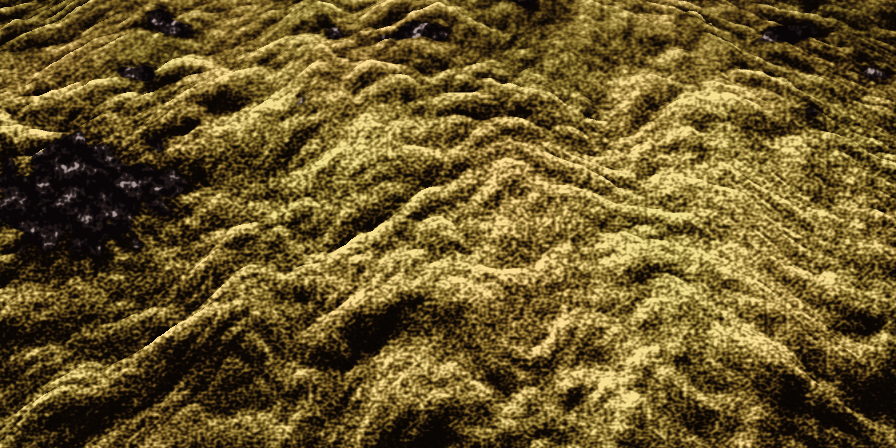
Reproduce this texture procedurally as a Shadertoy shader.

```glsl
// Backlit hills of yellow-green moss folded over dark lava rock.
#define HORIZON 1.9       // screen height of the vanishing line
#define EYE 1.9           // camera height above the ground
#define FOLD_SCALE 3.0    // frequency of the largest folds
#define FOLD_HEIGHT 0.093 // height of the folds
#define SWELL 0.15        // height of the broad hills
#define BEND 0.24         // how far folds droop to both sides
#define CONTRAST 1.65     // strength of slope lighting
#define GRAIN 1.35        // strength of the moss fuzz
#define GRAIN_SCALE 74.0  // frequency of the moss fuzz
#define EXPOSURE -0.36    // overall brightness shift

vec2 gradientAt(vec2 cell) {
    vec3 k = fract(cell.xyx * vec3(0.1031, 0.1030, 0.0973));
    k += dot(k, k.yzx + 33.33);
    float angle = 6.2832 * fract((k.x + k.y) * k.z);
    return vec2(cos(angle), sin(angle));
}

float noise(vec2 p) {
    vec2 i = floor(p), f = p - i;
    vec2 u = f * f * f * (f * (f * 6.0 - 15.0) + 10.0);
    vec2 o = vec2(0.0, 1.0);
    float low = mix(dot(gradientAt(i), f), dot(gradientAt(i + o.yx), f - o.yx), u.x);
    float high = mix(dot(gradientAt(i + o), f - o), dot(gradientAt(i + 1.0), f - 1.0), u.x);
    return mix(low, high, u.y);
}

// Puffy folds with creased valleys on top of broad swells
float ground(vec2 w, int octaves) {
    float h = SWELL * noise(w * 0.9 + 3.7);
    w.y += BEND * sqrt((w.x - 0.2) * (w.x - 0.2) + 0.1) + 0.12 * noise(w * 2.6 + 31.0);
    vec2 q = w * vec2(1.0, 2.1) * FOLD_SCALE + 17.3;
    float amp = FOLD_HEIGHT;
    for (int i = 0; i < octaves; i++) {
        float n = noise(q);
        h += amp * sqrt(n * n + 0.01);
        q = mat2(1.96, 0.4, -0.4, 1.96) * q + 9.1;
        amp *= 0.51;
    }
    return h;
}

// Screen height at which the ground at depth z appears
float projected(float x, float z) {
    return HORIZON - (EYE - ground(vec2(x * z, z), 3)) / z;
}

// Depth of the nearest ground seen at a screen point
float findDepth(vec2 p) {
    float near = 0.8, far = 0.8;
    for (int i = 0; i < 60; i++) {
        far = near * 1.023;
        if (projected(p.x, far) >= p.y) break;
        near = far;
    }
    for (int i = 0; i < 5; i++) {
        float middle = 0.5 * (near + far);
        if (projected(p.x, middle) >= p.y) far = middle;
        else near = middle;
    }
    return far;
}

// Colour ramp spaced by the share of each tone
vec3 mossColor(float t) {
    vec3 tones[6] = vec3[6](vec3(0.06, 0.035, 0.015), vec3(0.24, 0.17, 0.06),
        vec3(0.40, 0.31, 0.10), vec3(0.55, 0.46, 0.18),
        vec3(0.71, 0.61, 0.33), vec3(0.97, 0.88, 0.57));
    float stops[6] = float[6](0.10, 0.295, 0.50, 0.695, 0.85, 0.96);
    vec3 color = tones[0] * mix(0.5, 1.0, clamp(t / stops[0], 0.0, 1.0));
    for (int i = 1; i < 6; i++)
        color = mix(color, tones[i], clamp((t - stops[i - 1]) / (stops[i] - stops[i - 1]), 0.0, 1.0));
    return color;
}

vec3 rockColor(vec2 p) {
    float facet = noise(p * vec2(22.0, 28.0)) + 0.7 * noise(p * vec2(50.0, 60.0) + 5.0)
        + 0.6 * noise(p * 115.0);
    vec3 color = mix(vec3(0.035, 0.02, 0.025), vec3(0.13, 0.09, 0.09), smoothstep(-0.1, 0.3, facet));
    return mix(color, vec3(0.66, 0.59, 0.58), smoothstep(0.33, 0.75, facet));
}

vec3 scene(vec2 p) {
    float z = findDepth(p);
    vec2 w = vec2(p.x * z, z);

    // Light from behind the hills: slopes facing away from the eye glow
    float reach = 0.015 * z;
    float h = ground(w, 5);
    float slope = (h - ground(w + reach * vec2(-0.35, 0.94), 5)) / reach;

    // Moss fuzz, softer in the distance
    vec2 g = p * vec2(0.8, 1.0) * GRAIN_SCALE;
    float fuzz = 0.7 * noise(g) + 1.4 * noise(g * 1.9 + 7.0);
    fuzz *= mix(1.0, 0.55, smoothstep(0.6, 1.0, p.y));

    // Broad light: bright middle band, dim foreground and corners
    float broad = 0.8 * smoothstep(0.0, 0.6, p.y) - 0.2 * smoothstep(0.75, 1.0, p.y)
        - 0.2 * p.x * p.x - 0.9 * smoothstep(0.4, 1.0, p.x) * smoothstep(0.45, 0.05, p.y);
    float tone = CONTRAST * slope + 7.0 * (h - 0.044) + GRAIN * fuzz + broad + EXPOSURE;

    // One large outcrop on the left and small ones scattered far off
    vec2 d = (p - vec2(-0.83, 0.57)) / vec2(0.22, 0.12);
    float ragged = 0.8 * noise(p * 9.0) + 0.6 * noise(p * 24.0);
    float outcrop = 1.0 - length(d) + ragged;
    float scattered = noise(p * vec2(6.0, 11.0) + 2.3) + 0.3 * ragged - 0.36
        - 0.6 * smoothstep(0.8, 0.6, p.y);
    float rock = max(smoothstep(0.0, 0.12, outcrop), smoothstep(0.0, 0.05, scattered));
    tone -= 1.3 * smoothstep(-0.5, 0.1, outcrop) + 0.9 * smoothstep(-0.12, 0.0, scattered);

    vec3 color = mossColor(1.0 / (1.0 + exp(-1.7 * tone)));
    color *= 1.0 + 0.06 * noise(w * 2.5 + 40.0) * vec3(-1.0, 0.3, -1.0);
    return mix(color, rockColor(p), rock);
}

void mainImage(out vec4 fragColor, in vec2 fragCoord) {
    // Two diagonal samples smooth the crest lines
    vec3 color = vec3(0.0);
    for (int i = 0; i < 2; i++) {
        vec2 pixel = fragCoord + (float(i) - 0.5) * vec2(0.5, 0.4);
        vec2 p = vec2(pixel.x - 0.5 * iResolution.x, pixel.y) / iResolution.y;
        color += 0.5 * scene(p);
    }
    fragColor = vec4(color, 1.0);
}
```
